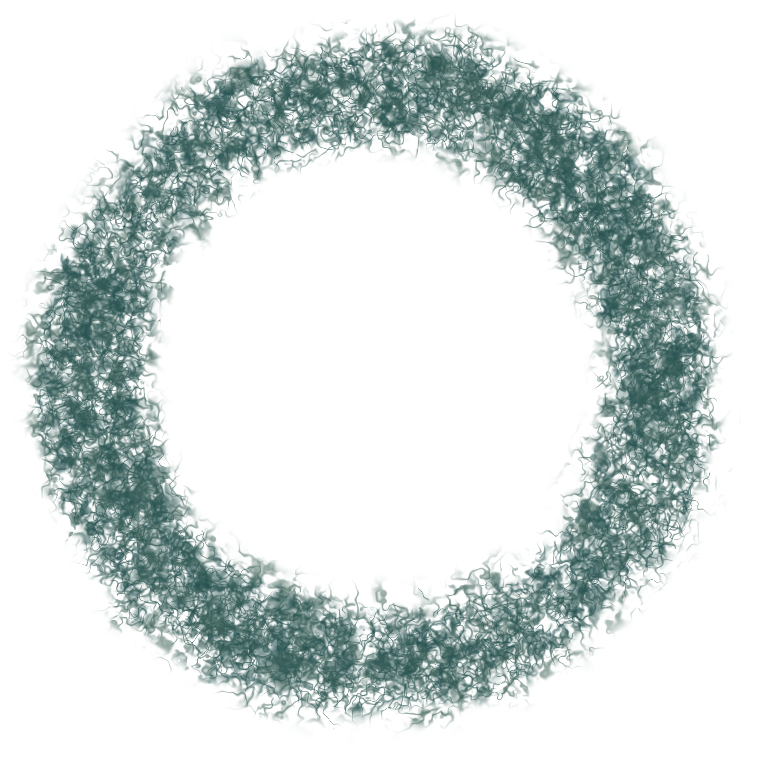
Write a Shadertoy shader that draws this background.

```glsl
// A wide ring of tangled, hair-fine teal strands on a white ground.

float hash(vec2 p) {
    vec3 q = fract(p.xyx * vec3(0.1031, 0.1030, 0.0973));
    q += dot(q, q.yzx + 33.33);
    return fract((q.x + q.y) * q.z);
}

float noise(vec2 p) {
    vec2 cell = floor(p), f = fract(p);
    f = f * f * (3.0 - 2.0 * f);
    return mix(mix(hash(cell), hash(cell + vec2(1, 0)), f.x),
               mix(hash(cell + vec2(0, 1)), hash(cell + vec2(1, 1)), f.x), f.y);
}

mat2 rotation(float a) {
    return mat2(cos(a), sin(a), -sin(a), cos(a));
}

// Strand density: a soft ring, fuller along one diagonal
float ringDensity(vec2 p) {
    float angle = atan(p.y, p.x);
    float wobble = 0.024 * (noise(p * 9.0 + 40.0) - 0.5);
    float offset = abs(length(p) - 0.373 + wobble);
    float fullness = 0.88 + 0.14 * cos(2.0 * angle - 1.2) + 0.07 * cos(4.0 * angle);
    return fullness * exp(-pow(offset / 0.067, 2.6));
}

// Broken, jagged contour lines of warped noise
float strands(vec2 q, float pixel) {
    vec2 jag = vec2(noise(q * 2.3 + 7.0), noise(q * 2.3 + 61.0)) - 0.5;
    q += 0.8 * jag;
    float width = max(0.11, pixel);
    float line = 1.0 - smoothstep(0.0, width, abs(noise(q) - 0.5));
    return line * smoothstep(0.38, 0.55, noise(q * 0.9 + 31.0));
}

void mainImage(out vec4 fragColor, in vec2 fragCoord) {
    vec2 p = (fragCoord - 0.5 * iResolution.xy) / iResolution.y - vec2(-0.003, 0.008);
    float density = ringDensity(p);
    vec3 color = vec3(0.995, 1.0, 0.995);

    // Each layer needs more density than the last, so the fringes thin out
    const int LAYERS = 24;
    for (int i = 0; i < LAYERS; i++) {
        float layer = float(i);
        float scale = 38.0 + 22.0 * hash(vec2(layer, 3.0));
        vec2 q = rotation(layer * 2.4) * p * scale + 100.0 + layer * 17.3;

        float tuft = 0.3 * (noise(q * 0.35 + 11.0) - 0.5) * smoothstep(0.0, 0.15, density);
        float threshold = 0.02 + 0.85 * layer / float(LAYERS);
        float presence = smoothstep(threshold, threshold + 0.2, density + tuft);

        vec3 teal = vec3(0.12, 0.30, 0.30);
        vec3 sage = vec3(0.30, 0.42, 0.38);
        vec3 ink = mix(teal, sage, hash(vec2(layer, 9.0)));
        color = mix(color, ink, 0.58 * presence * strands(q, scale / iResolution.y));
    }

    fragColor = vec4(color, 1.0);
}
```
